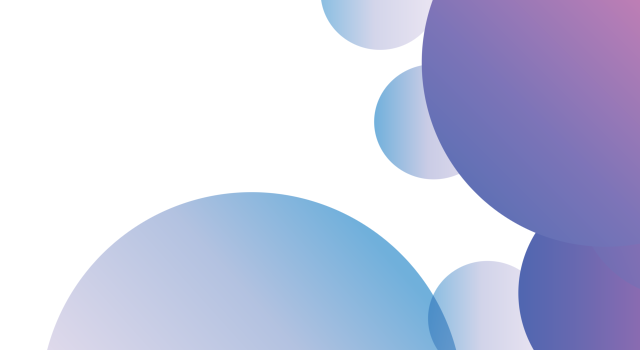
This background is drawn by a Shadertoy shader. Its source:

```glsl
// Overlapping translucent and violet gradient discs on a white field.

const vec3 MIST   = vec3(0.87, 0.85, 0.92);
const vec3 HAZE   = vec3(0.70, 0.76, 0.88);
const vec3 SKY    = vec3(0.44, 0.69, 0.86);
const vec3 PEARL  = vec3(0.91, 0.88, 0.94);
const vec3 LILAC  = vec3(0.79, 0.80, 0.90);
const vec3 INDIGO = vec3(0.38, 0.44, 0.71);
const vec3 VIOLET = vec3(0.49, 0.455, 0.72);
const vec3 PINK   = vec3(0.745, 0.495, 0.71);
const vec3 COBALT = vec3(0.31, 0.40, 0.69);
const vec3 PLUM   = vec3(0.54, 0.42, 0.695);

// Antialiased coverage of an axis-aligned ellipse
float disc(vec2 p, vec2 center, vec2 radii, float pixel) {
    float dist = (length((p - center) / radii) - 1.0) * min(radii.x, radii.y);
    return 1.0 - smoothstep(-0.7 * pixel, 0.7 * pixel, dist);
}

// Piecewise linear gradient; stops holds the three positions
vec3 gradient(float t, vec3 stops, vec3 a, vec3 b, vec3 c) {
    vec3 lower = mix(a, b, clamp((t - stops.x) / (stops.y - stops.x), 0.0, 1.0));
    return mix(lower, c, clamp((t - stops.y) / (stops.z - stops.y), 0.0, 1.0));
}

// Small disc fading left to right, from sky blue to pearl
vec3 bubbleColor(vec2 p, vec2 center, vec2 radii) {
    float t = (p.x - center.x) / radii.x;
    return gradient(t, vec3(-1.0, -0.1, 1.0), SKY, LILAC, PEARL);
}

void mainImage(out vec4 fragColor, in vec2 fragCoord) {
    float pixel = 1.0 / iResolution.y;
    vec2 p = fragCoord * pixel;
    vec3 color = vec3(1.0);

    // Wide dome at the bottom
    vec3 domeColor = gradient(p.x + 0.9 * p.y, vec3(0.148, 0.852, 1.352), MIST, HAZE, SKY);
    float dome = disc(p, vec2(0.719, -0.153), vec2(0.604), pixel);
    color = mix(color, domeColor, dome);

    // Pale bubbles: top, middle, bottom
    vec2 bubbleRadii = vec2(0.170, 0.1645);
    vec2 top = vec2(1.086, 1.022);
    vec2 middle = vec2(1.239, 0.652);
    vec2 bottom = vec2(1.393, 0.090);
    vec3 topColor = mix(vec3(1.0), bubbleColor(p, top, bubbleRadii), 0.82);
    color = mix(color, topColor, disc(p, top, bubbleRadii, pixel));
    color = mix(color, bubbleColor(p, middle, bubbleRadii),
                disc(p, middle, bubbleRadii, pixel));

    // The bottom bubble darkens the dome where they overlap
    vec3 bottomColor = mix(vec3(1.0), bubbleColor(p, bottom, bubbleRadii), 0.85);
    vec3 overlap = mix(bottomColor, bottomColor * domeColor, 0.8 * dome);
    color = mix(color, overlap, disc(p, bottom, bubbleRadii, pixel));

    // Deep discs on the right
    vec3 lowColor = gradient(p.x, vec3(1.48, 1.65, 1.83), COBALT, vec3(0.41, 0.41, 0.69), PLUM);
    color = mix(color, lowColor, disc(p, vec2(1.805, 0.163), vec2(0.324), pixel));

    vec3 deepColor = gradient(p.x + p.y, vec3(1.82, 2.19, 2.83), INDIGO, VIOLET, PINK);
    float shade = disc(p, vec2(1.952, 0.450), vec2(0.302), pixel);
    color = mix(color, deepColor, 0.5 * shade);
    color = mix(color, deepColor, disc(p, vec2(1.731, 0.821), vec2(0.526), pixel));

    fragColor = vec4(color, 1.0);
}
```
